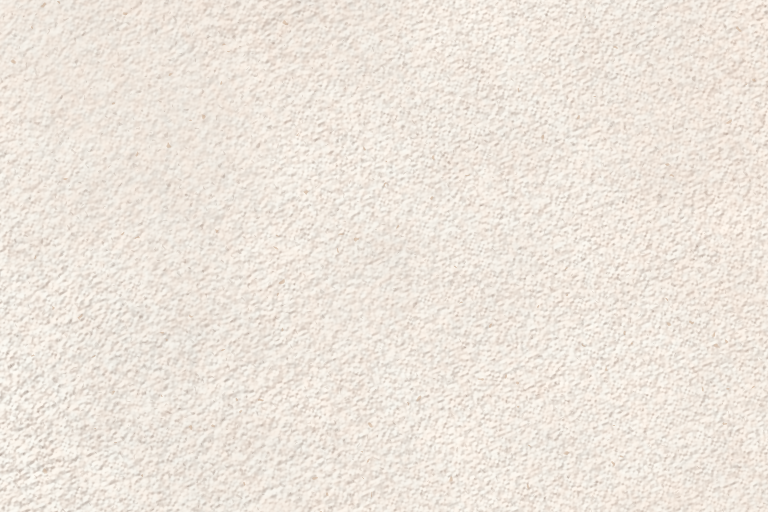
This texture is drawn by a WebGL 1 fragment shader. Its source:

```glsl
precision highp float;
uniform vec2 u_resolution;

float hash(vec2 cell) {
  vec3 h = fract(vec3(cell.xyx) * 0.1031);
  h += dot(h, h.yzx + 33.33);
  return fract((h.x + h.y) * h.z);
}

float noise(vec2 p) {
  vec2 cell = floor(p), f = fract(p);
  f = f * f * (3.0 - 2.0 * f);
  return mix(mix(hash(cell), hash(cell + vec2(1.0, 0.0)), f.x),
             mix(hash(cell + vec2(0.0, 1.0)), hash(cell + vec2(1.0, 1.0)), f.x), f.y);
}

vec2 turn(vec2 p, float angle) {
  float c = cos(angle), s = sin(angle);
  return vec2(c * p.x + s * p.y, c * p.y - s * p.x);
}

float cloud(vec2 p) {
  float sum = 0.0, weight = 0.5;
  for (int i = 0; i < 4; i++) {
    sum += weight * noise(p);
    p = 2.0 * turn(p, 0.64) + 17.3;
    weight *= 0.5;
  }
  return sum;
}

// Soft round patch, 1 at its centre
float patchAt(vec2 p, vec2 centre, vec2 size) {
  vec2 d = (p - centre) / size;
  return exp(-dot(d, d));
}

// Plaster relief around zero: fine grains, lumps and diagonal trowel strokes
float relief(vec2 p, float strokes, float coarse) {
  vec2 along = turn(p, 0.78);
  along.y += 0.04 * noise(p * 3.5);
  float grain = 0.46 * noise(turn(p, 0.4) * 205.0 + 300.0)
              + 0.36 * noise(turn(p, 1.1) * 150.0 + 500.0)
              + 0.18 * noise(turn(p, 0.2) * 96.0 + 40.0) - 0.5;
  float drag = 0.6 * noise(along * vec2(105.0, 165.0) + 190.0)
             + 0.4 * noise(along * vec2(40.0, 105.0) + 260.0) - 0.5;
  float evenness = length(vec2(strokes, 1.0 - strokes));
  return mix(grain, drag, strokes) / evenness
       + coarse * 0.4 * (noise(turn(p, 0.9) * 68.0 + 111.0) - 0.5);
}

// x: depth of scattered ragged pits, y: 1 where the pit holds an ochre grain
vec2 pits(vec2 p) {
  vec2 ragged = vec2(noise(p * 150.0 + 31.0), noise(p * 150.0 + 77.0)) - 0.5;
  vec2 q = turn(p + 0.006 * ragged, 0.5) * 48.0 + 200.0;
  vec2 cell = floor(q);
  vec2 centre = 0.3 + 0.4 * vec2(hash(cell + 7.0), hash(cell + 19.0));
  vec2 d = turn(fract(q) - centre, 3.14 * hash(cell + 51.0)) * vec2(0.75, 1.3);
  float radius = 0.09 + 0.12 * hash(cell + 83.0);
  float present = step(0.6, hash(cell) + 0.5 * (noise(q * 0.15) - 0.5));
  float depth = present * (1.0 - smoothstep(0.4 * radius, 1.3 * radius, length(d)));
  return vec2(depth, step(0.94, hash(cell + 131.0)));
}

void main() {
  vec2 p = gl_FragCoord.xy / u_resolution.y;

  // Where the surface is dragged, lumpy or warm
  float lowerLeft = patchAt(p, vec2(0.0, 0.12), vec2(0.45, 0.42));
  float topLump = patchAt(p, vec2(0.51, 0.95), vec2(0.16, 0.09));
  float topRight = patchAt(p, vec2(1.5, 0.85), vec2(0.2, 0.3));
  float broad = cloud(p * 3.0 + 5.0);
  float strokes = 0.42 * (1.0 - smoothstep(0.45, 1.1, p.x + 0.5 * (broad - 0.5)));
  float coarse = 0.12 + 0.6 * lowerLeft + 1.2 * topLump + 0.5 * topRight;
  float smoothLeft = patchAt(p, vec2(0.2, 0.75), vec2(0.4, 0.3));
  float rough = 0.8 + 0.3 * smoothstep(0.3, 0.65, broad) + 0.35 * lowerLeft
              + 0.2 * topLump - 0.25 * smoothLeft;

  // Raking light across the strokes, with dimmer hollows
  vec2 toLight = vec2(-0.0019, 0.0029);
  float height = relief(p, strokes, coarse);
  float slope = height - relief(p + toLight, strokes, coarse);
  float shade = rough * (0.25 * slope + 0.14 * height);

  // Crests saturate softly while hollows stay deep
  shade = shade > 0.0 ? 0.06 * (1.0 - exp(-shade / 0.055)) : max(shade, -0.16);
  vec2 pit = pits(p);
  shade -= 0.075 * pit.x;
  shade += 0.05 * (broad - 0.47) + 0.03 * (cloud(p * 14.0 + 33.0) - 0.47);

  vec3 plaster = vec3(0.940, 0.907, 0.870);
  vec3 color = plaster + shade * (shade < 0.0 ? vec3(0.95, 1.06, 1.08) : vec3(0.85, 1.0, 1.05));

  // Warm and cool drifts of the lime
  float warmth = 0.9 * (cloud(p * 9.0 + 70.0) - 0.47) + 1.4 * (noise(turn(p, 0.6) * 80.0 + 21.0) - 0.5)
               + 0.5 * topRight + 0.4 * topLump - 0.4 * lowerLeft;
  color += warmth * vec3(0.008, -0.010, -0.018);

  // Rare ochre grains
  color = mix(color, vec3(0.84, 0.73, 0.63), 0.6 * pit.x * pit.y);

  gl_FragColor = vec4(clamp(color, 0.0, 1.0), 1.0);
}
```
